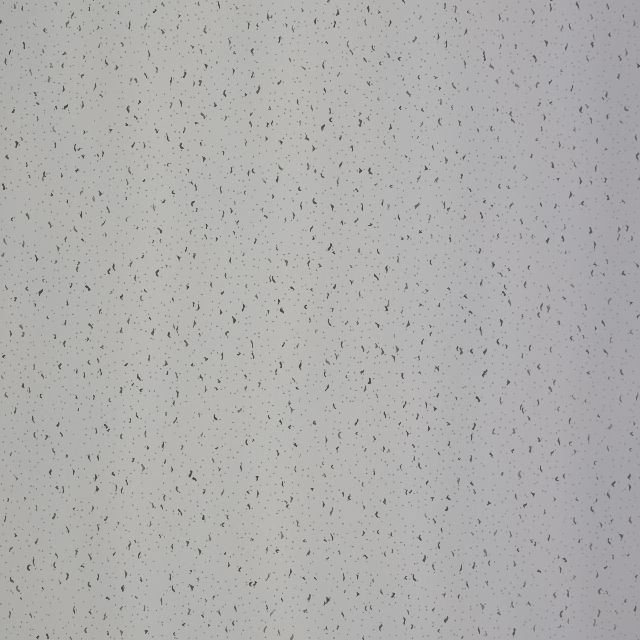
Give the GLSL for this texture, as a WebGL 1 fragment shader.

```glsl
precision highp float;
// Mineral-fibre ceiling board: pale grey paint, tiny pinholes and dark fissures.
// Pinholes and fissures are jittered cell scatters; the fissures are bent,
// mostly upright ellipses. Layered sines give the soft uneven light.

uniform vec2 u_resolution;

const float FLECK_CELLS = 33.0;            // fissures per canvas side
const float HOLE_CELLS = 80.0;             // pinholes per canvas side
const vec2 FLECK_HALF_LENGTH = vec2(0.0022, 0.0060);
const vec2 FLECK_HALF_WIDTH = vec2(0.0010, 0.0020);
const float FLECK_SHARE = 0.93;
const float FLECK_TILT = 0.55;             // largest lean in radians
const float HOLE_RADIUS = 0.00095;
const float HOLE_SHARE = 0.86;
const float EDGE_SOFTNESS = 0.0007;
const float PAINT_LEVEL = 0.720;
const vec2 LIGHT_CENTRE = vec2(0.42, 0.56);
const vec2 LIGHT_FALLOFF = vec2(0.22, 0.06);
const float GRAIN = 0.010;
const vec3 FLECK_DARK = vec3(0.27, 0.27, 0.25);
const vec3 FLECK_PALE = vec3(0.47, 0.45, 0.42);
const vec3 HOLE_COLOR = vec3(0.40, 0.39, 0.38);

float hash(vec2 p) {
    vec3 q = fract(vec3(p.xyx) * 0.1031);
    q += dot(q, q.yzx + 33.33);
    return fract((q.x + q.y) * q.z);
}

vec2 hash2(vec2 p) {
    return vec2(hash(p + 17.3), hash(p + 71.9));
}

// Coverage of a shape whose signed distance is d
float cover(float d, float soft) {
    return 1.0 - smoothstep(-soft, soft, d);
}

// Approximate signed distance to an ellipse
float ellipse(vec2 p, vec2 radii) {
    float k = length(p / radii);
    float slope = length(p / (radii * radii));
    return k * (k - 1.0) / max(slope, 0.001);
}

// Painted board: broad light, faint bands and blotches, cool right side
vec3 paint(vec2 uv) {
    vec2 away = uv - LIGHT_CENTRE;
    float level = PAINT_LEVEL - dot(LIGHT_FALLOFF, away * away);
    level += 0.004 * sin(uv.x * 31.0 + sin(uv.y * 4.0))
           + 0.003 * sin(uv.x * 57.0 + 1.3 + sin(uv.y * 7.0));
    float blotch = sin(uv.x * 13.0 + 2.0 * sin(uv.y * 9.0))
                 * sin(uv.y * 11.0 + 2.0 * sin(uv.x * 8.0));
    float cool = smoothstep(0.40, 1.0, uv.x);
    vec3 tint = mix(vec3(0.002, 0.001, -0.008), vec3(0.002, -0.006, 0.010), cool);
    float grain = hash(floor(uv * 512.0)) - 0.5;
    return level + tint + blotch * vec3(0.005, 0.001, -0.001) + grain * GRAIN;
}

// Small round pinholes, spread fairly evenly
float pinholes(vec2 uv, float soft) {
    vec2 cell = floor(uv * HOLE_CELLS);
    float mask = 0.0;
    for (int j = -1; j <= 1; j++) {
        for (int i = -1; i <= 1; i++) {
            vec2 id = cell + vec2(float(i), float(j));
            vec2 centre = (id + 0.5 + 0.8 * (hash2(id) - 0.5)) / HOLE_CELLS;
            float radius = HOLE_RADIUS * mix(0.75, 1.2, hash(id + 5.7));
            float present = step(hash(id + 31.1), HOLE_SHARE);
            mask = max(mask, present * cover(length(uv - centre) - radius, soft));
        }
    }
    return mask;
}

// Ragged fissures: colour in rgb, coverage in a
vec4 fissures(vec2 uv, float soft) {
    vec2 cell = floor(uv * FLECK_CELLS);
    vec4 result = vec4(0.0);
    for (int j = -1; j <= 1; j++) {
        for (int i = -1; i <= 1; i++) {
            vec2 id = cell + vec2(float(i), float(j)) + 200.0;
            vec2 centre = (id - 200.0 + hash2(id)) / FLECK_CELLS;
            vec2 size = hash2(id + 43.0);
            float lean = (hash(id + 9.1) + hash(id + 23.7) - 0.9) * FLECK_TILT;
            float c = cos(lean), s = sin(lean);
            vec2 p = mat2(c, -s, s, c) * (uv - centre);
            float halfLength = mix(FLECK_HALF_LENGTH.x, FLECK_HALF_LENGTH.y, size.x);
            float halfWidth = mix(FLECK_HALF_WIDTH.x, FLECK_HALF_WIDTH.y, size.y * size.y);
            float along = p.y / halfLength;
            float phase = 6.283 * hash(id + 61.0);
            p.x += halfWidth * 0.7 * sin(along * 2.6 + phase);
            halfWidth *= 1.0 + 0.3 * sin(along * 4.0 + phase * 3.0);
            float mask = cover(ellipse(p, vec2(halfWidth, halfLength)), soft);
            mask *= step(hash(id + 83.0), FLECK_SHARE);
            float tone = hash(id + 97.0);
            vec3 color = mix(FLECK_DARK, FLECK_PALE, tone * tone);
            if (mask > result.a) result = vec4(color, mask);
        }
    }
    return result;
}

void main() {
    vec2 uv = gl_FragCoord.xy / u_resolution.y;
    float soft = max(EDGE_SOFTNESS, 0.55 / u_resolution.y);
    float haze = smoothstep(0.60, 1.0, uv.x);   // right side is a little softer
    soft *= 1.0 + 0.35 * haze;
    vec3 color = paint(uv);
    color = mix(color, HOLE_COLOR, pinholes(uv, soft) * mix(0.75, 0.5, haze));
    vec4 fleck = fissures(uv, soft);
    color = mix(color, fleck.rgb, fleck.a * mix(0.95, 0.78, haze));
    gl_FragColor = vec4(color, 1.0);
}
```
